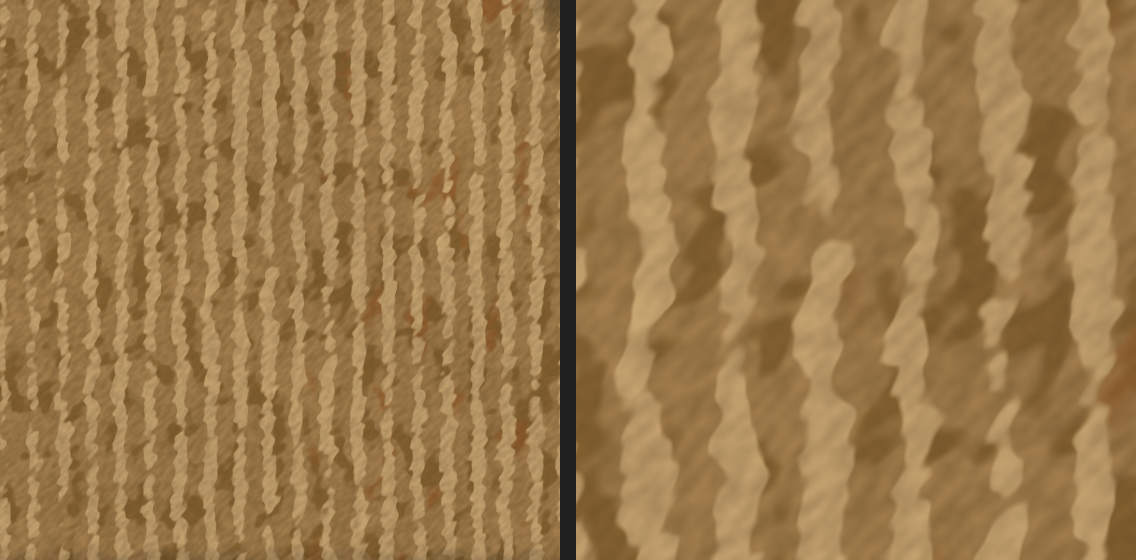
Left, the full canvas; right, a detail of the centre.
Give the GLSL for this texture, as a Shadertoy shader.

```glsl
// Weathered tan corduroy: ragged pale vertical ribs over brown, blotchy furrows.

const float TAU = 6.2831853;
const float RIB_COUNT = 18.9;

const vec3 RIB_PALE = vec3(0.73, 0.60, 0.41);
const vec3 RIB_SHADE = vec3(0.67, 0.54, 0.36);
const vec3 FURROW_LIGHT = vec3(0.61, 0.47, 0.29);
const vec3 FURROW_BROWN = vec3(0.56, 0.43, 0.25);
const vec3 FURROW_DARK = vec3(0.48, 0.35, 0.17);
const vec3 RUST = vec3(0.53, 0.33, 0.15);
const vec3 WORN = vec3(0.79, 0.66, 0.45);

// Unit gradient direction for a lattice cell
vec2 gradientAt(vec2 cell) {
    vec3 h = fract(vec3(cell.xyx) * vec3(0.1031, 0.1030, 0.0973));
    h += dot(h, h.yzx + 33.33);
    float angle = TAU * fract((h.x + h.y) * h.z);
    return vec2(cos(angle), sin(angle));
}

float gradientNoise(vec2 p) {
    vec2 cell = floor(p);
    vec2 f = p - cell;
    vec2 u = f * f * f * (f * (f * 6.0 - 15.0) + 10.0);
    float a = dot(gradientAt(cell), f);
    float b = dot(gradientAt(cell + vec2(1, 0)), f - vec2(1, 0));
    float c = dot(gradientAt(cell + vec2(0, 1)), f - vec2(0, 1));
    float d = dot(gradientAt(cell + vec2(1, 1)), f - vec2(1, 1));
    return mix(mix(a, b, u.x), mix(c, d, u.x), u.y);
}

// Noise stretched along a direction; frequency = (along, across)
float fibreNoise(vec2 p, float angle, vec2 frequency, float seed) {
    vec2 along = vec2(cos(angle), sin(angle));
    vec2 across = vec2(-along.y, along.x);
    return gradientNoise(vec2(dot(p, along), dot(p, across)) * frequency + seed);
}

// Signed rib profile: positive on the pale nap, negative in the furrows
float ribHeight(vec2 p) {
    float wander = 0.22 * gradientNoise(p * vec2(4.0, 14.0) + 7.3);
    float wave = cos(TAU * (p.x * RIB_COUNT - 0.1 + wander));
    float teeth = 1.15 * fibreNoise(p, 0.75, vec2(27.0, 48.0), 31.7)
                + 0.85 * fibreNoise(p, 0.85, vec2(52.0, 98.0), 83.1);
    float wear = 0.65 * gradientNoise(p * vec2(7.0, 6.0) + 52.4)
               + 0.70 * gradientNoise(p * vec2(18.0, 13.0) + 19.6);
    float leftFade = 0.40 * smoothstep(0.28, 0.0, p.x);
    return wave + teeth + wear - leftFade - 0.36;
}

vec3 ribColour(vec2 p, float grain) {
    float tone = 0.72 + 0.9 * grain + 0.5 * gradientNoise(p * 9.0 + 61.0);
    vec3 colour = mix(RIB_SHADE, RIB_PALE, clamp(tone, 0.0, 1.0));
    float worn = gradientNoise(p * vec2(30.0, 12.0) + 4.7) + 0.12 * p.x;
    return mix(colour, WORN, 0.7 * smoothstep(0.40, 0.62, worn));
}

vec3 furrowColour(vec2 p, float grain) {
    float tone = 0.45 + 1.0 * grain + 0.8 * gradientNoise(p * 14.0 + 27.0);
    vec3 colour = mix(FURROW_BROWN, FURROW_LIGHT, clamp(tone, 0.0, 1.0));

    // Dark blotches with frayed outlines
    float blotch = gradientNoise(p * vec2(25.0, 15.0) + 11.2)
                 + 0.45 * fibreNoise(p, 0.75, vec2(35.0, 65.0), 5.9)
                 + 0.25 * gradientNoise(p * 5.0 + 90.0);
    colour = mix(colour, FURROW_DARK, 0.92 * smoothstep(0.07, 0.34, blotch));

    // Sparse rusty stains, gathered on the right
    float stain = gradientNoise(p * vec2(16.0, 9.0) + 44.5)
                + 0.30 * fibreNoise(p, 0.8, vec2(30.0, 55.0), 71.0);
    float rightSide = smoothstep(0.40, 0.65, p.x);
    return mix(colour, RUST, 0.75 * rightSide * smoothstep(0.28, 0.52, stain));
}

void mainImage(out vec4 fragColor, in vec2 fragCoord) {
    vec2 p = fragCoord / iResolution.xy;
    float grain = fibreNoise(p, 0.8, vec2(50.0, 120.0), 13.0);
    float fuzz = gradientNoise(p * 150.0 + 3.0);

    // Ribs over furrows, with a soft frayed edge
    float nap = smoothstep(-0.27, 0.27, ribHeight(p));
    vec3 colour = mix(furrowColour(p, grain), ribColour(p, grain), nap);

    // Fine fibre relief and slow fading of the cloth
    colour *= 1.0 + 0.06 * grain + 0.04 * fuzz;
    colour *= 1.0 + 0.04 * gradientNoise(p * 3.0 + 36.0);

    // Shaded hem and corner
    float hem = smoothstep(0.03, 0.0, p.y + 0.02 * gradientNoise(p * 40.0));
    float corner = smoothstep(0.10, 0.0, length((vec2(1.0) - p) * vec2(1.6, 1.0)));
    colour *= 1.0 - 0.12 * hem - 0.28 * corner;

    fragColor = vec4(colour, 1.0);
}
```
